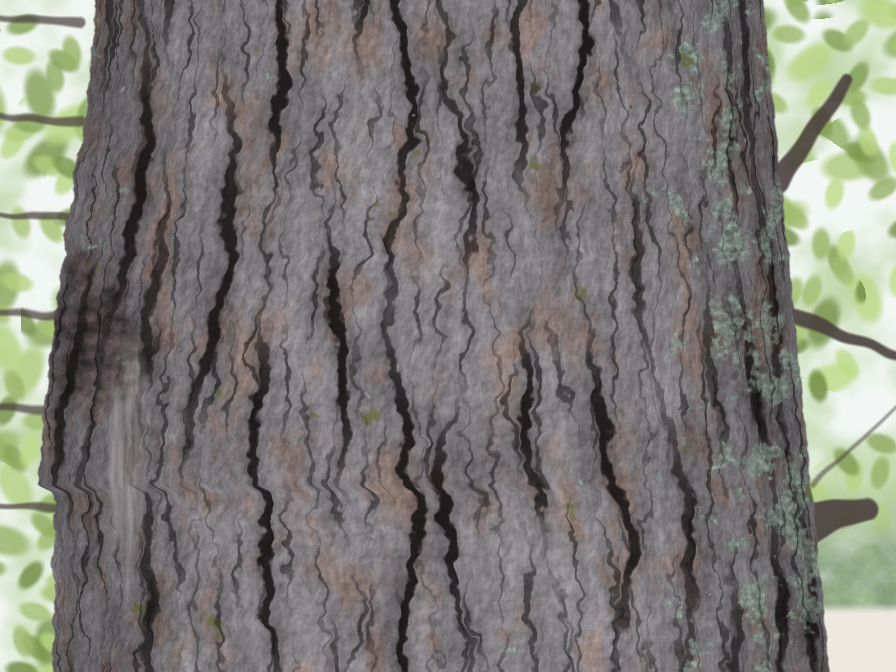
Reproduce this texture procedurally as a Shadertoy shader.

```glsl
// Furrowed grey tree trunk with lichen, in front of bright blurred foliage.

vec2 hash2(vec2 p) {
    p = vec2(dot(p, vec2(127.1, 311.7)), dot(p, vec2(269.5, 183.3)));
    return fract(sin(p) * 43758.5);
}

// Gradient noise, about -0.7 to 0.7
float noise(vec2 p) {
    vec2 i = floor(p), f = fract(p), k = vec2(0, 1);
    vec2 w = f * f * f * (f * (f * 6.0 - 15.0) + 10.0);
    float a = dot(hash2(i) * 2.0 - 1.0, f);
    float b = dot(hash2(i + k.yx) * 2.0 - 1.0, f - k.yx);
    float c = dot(hash2(i + k.xy) * 2.0 - 1.0, f - k.xy);
    float d = dot(hash2(i + 1.0) * 2.0 - 1.0, f - 1.0);
    return mix(mix(a, b, w.x), mix(c, d, w.x), w.y);
}

float fbm(vec2 p) {
    float sum = 0.0, amp = 0.6;
    for (int i = 0; i < 4; i++) {
        sum += amp * noise(p);
        p = mat2(1.6, 1.2, -1.2, 1.6) * p + 3.7;
        amp *= 0.55;
    }
    return sum;
}

// Wandering upright cracks, one per unit of x, that merge and fade
float cracks(float x, float y, float width, float seed) {
    float depth = 0.0;
    for (int i = -2; i <= 2; i++) {
        float id = floor(x) + float(i);
        float lane = id * 7.37 + seed;
        float path = id + 0.5 + 1.1 * noise(vec2(lane, y * 2.1)) + 0.3 * noise(vec2(lane + 3.3, y * 9.0));
        float open = smoothstep(-0.35, 0.3, noise(vec2(lane + 5.6, y * 3.0)));
        float w = width * (0.3 + open), d = abs(x - path);
        float core = 1.0 - smoothstep(0.35 * w, w, d);
        depth = max(depth, open * max(core, 0.45 * exp(-d / w)));
    }
    return depth;
}

// x: surface height, y: deep furrows, z: fine splits
vec3 barkRelief(vec2 q, float side) {
    float jag = 0.022 * fbm(q * vec2(24.0, 15.0)) + 0.007 * noise(q * vec2(70.0, 55.0));
    float deep = cracks((q.x + jag) * 12.0, q.y, mix(0.09, 0.18, side), 1.3);
    float fine = cracks((q.x + jag * 1.3) * 31.0, q.y * 2.7, 0.13, 41.7);
    float plates = fbm(q * vec2(27.0, 8.0));
    float grain = fbm(q * vec2(85.0, 50.0) + 9.0);
    return vec3(0.9 * plates + 0.75 * grain - 0.6 * deep - 0.25 * fine, deep, fine);
}

vec3 barkColor(vec2 q, vec2 p, float s) {
    float side = smoothstep(0.35, 0.95, abs(s));
    vec3 r = barkRelief(q, side);
    float lit = r.x - barkRelief(q + vec2(-0.002, 0.0035), side).x;
    float patches = fbm(q * vec2(8.0, 4.0) + 20.0);
    float tone = 0.63 + 0.42 * r.x + 0.28 * lit + 0.3 * patches - 0.1 * side;
    vec3 col = mix(vec3(0.22, 0.20, 0.20), vec3(0.70, 0.69, 0.72), clamp(tone, 0.0, 1.1));
    col *= mix(vec3(1), vec3(1.05, 0.94, 0.86), smoothstep(-0.05, 0.3, fbm(q * vec2(15.0, 9.0) + 50.0)));

    // Bare pale wood and the brown knot above it on the left
    vec2 wood = (p - vec2(0.19, 0.32)) / vec2(0.035, 0.2);
    float bare = 1.0 - smoothstep(0.6, 1.1, length(wood) + 0.7 * fbm(p * vec2(30.0, 9.0)));
    float streak = fbm(p * vec2(90.0, 8.0));
    col = mix(col, vec3(0.60, 0.58, 0.58) * (1.0 + 0.6 * streak), 0.75 * bare);
    vec2 lump = (p - vec2(0.14, 0.5)) / vec2(0.07, 0.11);
    float knot = 1.0 - smoothstep(0.5, 1.2, length(lump) + fbm(p * 22.0));
    col = mix(col, vec3(0.29, 0.24, 0.25) * (1.0 + 1.6 * fbm(p * vec2(45.0, 60.0))), 0.75 * knot);

    // Lichen crust, thickest on the right, and a few moss spots
    float zone = 0.28 * smoothstep(0.45, 0.95, s) + 0.1 * smoothstep(0.55, 0.95, -s) * p.y;
    float crust = smoothstep(0.27, 0.36, zone + 0.8 * fbm(p * vec2(19.0, 15.0) + 7.0) + 0.25 * fbm(p * 75.0));
    vec3 lichen = vec3(0.53, 0.59, 0.55) * (1.0 + 0.9 * fbm(p * 100.0) + 0.25 * lit);
    col = mix(col, lichen, 0.8 * crust);
    float moss = smoothstep(0.40, 0.48, noise(p * 17.0 + 31.0) + 0.2 * noise(p * 90.0));
    col = mix(col, vec3(0.40, 0.42, 0.20), 0.6 * moss);

    col *= 1.0 - 0.42 * r.z * (1.0 - bare);
    col = mix(col, vec3(0.10, 0.085, 0.085), 0.9 * r.y * (1.0 - 0.7 * crust) * (1.0 - 0.6 * bare));
    return col * (1.0 - 0.18 * s * s * s * s);
}

// One layer of soft, randomly turned leaves
vec3 leaves(vec3 col, vec2 p, float scale, float amount) {
    vec2 g = p * scale;
    for (int k = 0; k < 9; k++) {
        vec2 id = floor(g) + vec2(k % 3 - 1, k / 3 - 1);
        vec2 rnd = hash2(id + scale), d = g - id - hash2(id + 8.1);
        float a = rnd.x * 6.28;
        d = mat2(cos(a), sin(a), -sin(a), cos(a)) * d;
        float leaf = 1.0 - smoothstep(0.6, 1.15, length(d / vec2(0.65, 0.36)));
        vec3 green = mix(vec3(0.42, 0.53, 0.25), vec3(0.76, 0.87, 0.55), hash2(id + 4.4).x);
        col = mix(col, green, 0.8 * leaf * step(rnd.y, amount));
    }
    return col;
}

float branch(vec2 p, vec2 a, vec2 b, float radius) {
    vec2 ab = b - a;
    p.y += 0.012 * noise(p * 18.0);
    float t = clamp(dot(p - a, ab) / dot(ab, ab), 0.0, 1.0);
    float r = radius * (1.0 - 0.5 * t);
    return 1.0 - smoothstep(r - 0.003, r + 0.003, length(p - a - ab * t));
}

vec3 background(vec2 p) {
    float haze = smoothstep(-0.15, 0.25, fbm(p * 5.0 + 2.0));
    vec3 col = mix(vec3(0.95, 0.97, 0.96), vec3(0.75, 0.84, 0.66), haze);
    float density = 0.5 + 0.8 * noise(p * 4.0 + 6.0);
    col = leaves(col, p, 15.0, density);
    col = leaves(col, p + 3.0, 24.0, density);
    float right = step(0.7, p.x);
    float hedge = right * smoothstep(0.3, 0.16, p.y + 0.1 * noise(p * 12.0));
    col = mix(col, vec3(0.56, 0.65, 0.54) + 0.2 * fbm(p * 30.0), 0.8 * hedge);
    col = mix(col, vec3(0.93, 0.91, 0.88), right * smoothstep(0.105, 0.085, p.y));
    float wood = branch(p, vec2(1.16, 0.73), vec2(1.26, 0.88), 0.016);
    wood = max(wood, branch(p, vec2(1.18, 0.53), vec2(1.35, 0.465), 0.011));
    wood = max(wood, branch(p, vec2(1.19, 0.22), vec2(1.29, 0.245), 0.034));
    wood = max(wood, 0.6 * branch(p, vec2(1.21, 0.28), vec2(1.34, 0.40), 0.004));
    for (float y = 0.24; y < 1.0; y += 0.145)
        wood = max(wood, 0.8 * branch(p, vec2(0.12, y), vec2(-0.02, y + 0.01), 0.007));
    return mix(col, vec3(0.29, 0.25, 0.24), 0.9 * wood);
}

void mainImage(out vec4 fragColor, in vec2 fragCoord) {
    vec2 p = fragCoord / iResolution.y;
    p.x += 0.5 * (1.3333 - iResolution.x / iResolution.y);

    // Trunk outline: flared to the base, with a loose flap on the left
    float rough = 0.018 * fbm(vec2(p.y * 22.0, 4.0));
    float left = 0.08 + 0.06 * smoothstep(0.45, 1.0, p.y) + rough;
    left -= 0.02 * smoothstep(0.265, 0.28, p.y) * smoothstep(0.55, 0.3, p.y);
    float right = 1.235 - 0.1 * p.y + 0.5 * rough;
    float s = (2.0 * p.x - left - right) / (right - left);

    vec2 q = vec2(0.5 * asin(clamp(s, -1.0, 1.0) * 0.92), p.y);
    float trunk = smoothstep(-0.002, 0.002, min(p.x - left, right - p.x));
    vec3 col = mix(background(p), barkColor(q, p, s), trunk);
    fragColor = vec4(clamp(col, 0.0, 1.0), 1.0);
}
```
